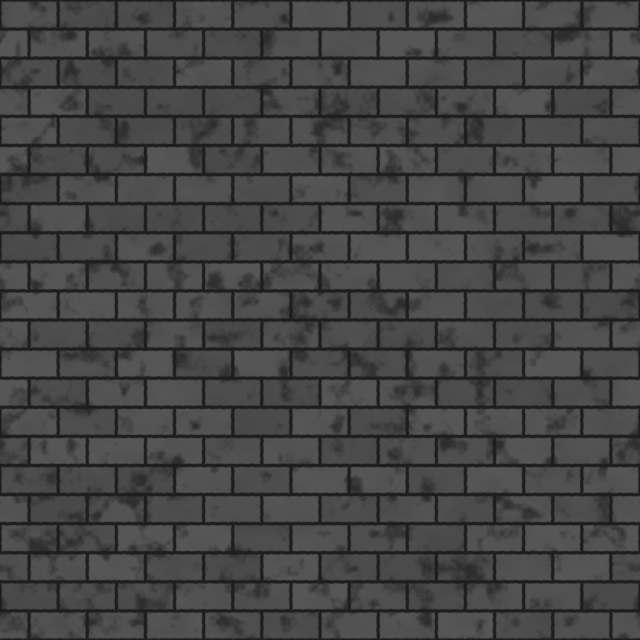
Reproduce this texture procedurally as a WebGL 2 fragment shader.

```glsl
#version 300 es
precision highp float;
// Dark grey brick wall in running bond with sooty blotches and thin black joints.

uniform vec2 u_resolution;
out vec4 fragColor;

const float TAU = 6.2831853;
const vec2 BRICKS = vec2(11.0, 22.0);    // bricks across, courses up
const float JOINT_WIDTH = 0.0048;        // share of the canvas
const vec3 JOINT_COLOR = vec3(0.118);
const vec3 BRICK_DARK = vec3(0.288);
const vec3 BRICK_LIGHT = vec3(0.338);
const vec3 SOOT_COLOR = vec3(0.155);

float hash(vec2 p, float seed) {
    vec3 q = fract(vec3(p.xyx) * 0.1031 + seed * 0.137);
    q += dot(q, q.yzx + 33.33);
    return fract((q.x + q.y) * q.z);
}

// Value noise that wraps after a whole number of cells
float wrapNoise(vec2 uv, vec2 cells, float seed) {
    vec2 p = uv * cells;
    vec2 i = floor(p);
    vec2 f = fract(p);
    f = f * f * (3.0 - 2.0 * f);
    vec2 a = mod(i, cells);
    vec2 b = mod(i + 1.0, cells);
    float low = mix(hash(a, seed), hash(vec2(b.x, a.y), seed), f.x);
    float high = mix(hash(vec2(a.x, b.y), seed), hash(b, seed), f.x);
    return mix(low, high, f.y);
}

float cloud(vec2 uv, vec2 cells, float seed) {
    float sum = 0.0;
    float weight = 0.5;
    for (int octave = 0; octave < 4; octave++) {
        sum += weight * wrapNoise(uv, cells, seed + float(octave));
        cells *= 2.0;
        weight *= 0.5;
    }
    return sum / 0.9375;
}

// Layered sines of whole frequency, for uneven brick edges
vec2 edgeWobble(vec2 uv, float amplitude) {
    vec2 p = TAU * uv.yx;
    vec2 waves = sin(p * 61.0 + 3.0 * sin(p.yx * 7.0))
               + 0.6 * sin(p * 113.0 + 2.0 * sin(p.yx * 19.0));
    return amplitude * waves;
}

// Distance from the nearest brick border in canvas units; also gives the brick index
float brickBorder(vec2 uv, vec2 count, out vec2 id) {
    vec2 p = uv * count;
    p.x += 0.5 * (1.0 - mod(floor(p.y), 2.0));
    id = mod(floor(p), count);
    vec2 f = fract(p);
    vec2 d = min(f, 1.0 - f) / count;
    return min(d.x, d.y);
}

void main() {
    vec2 uv = gl_FragCoord.xy / u_resolution;
    float pixel = 1.0 / min(u_resolution.x, u_resolution.y);

    vec2 id;
    float border = brickBorder(uv + edgeWobble(uv, 0.00028), BRICKS, id);

    // Tone of each brick with a soft mottling
    float tone = hash(id, 5.0);
    float mottle = cloud(uv, vec2(22.0, 33.0), 11.0) - 0.5;
    vec3 color = mix(BRICK_DARK, BRICK_LIGHT, clamp(tone + 0.9 * mottle, 0.0, 1.0));

    // Soot blotches
    float soot = smoothstep(0.52, 0.86, cloud(uv, vec2(36.0), 23.0));
    color = mix(color, SOOT_COLOR, 0.85 * soot);

    // Slightly worn rim, then the joint
    color *= mix(0.9, 1.0, smoothstep(0.0, 0.0025, border - 0.5 * JOINT_WIDTH));
    float soft = max(0.75 * pixel, 0.0005);
    float face = smoothstep(-soft, soft, border - 0.5 * JOINT_WIDTH);
    fragColor = vec4(mix(JOINT_COLOR, color, face), 1.0);
}
```
